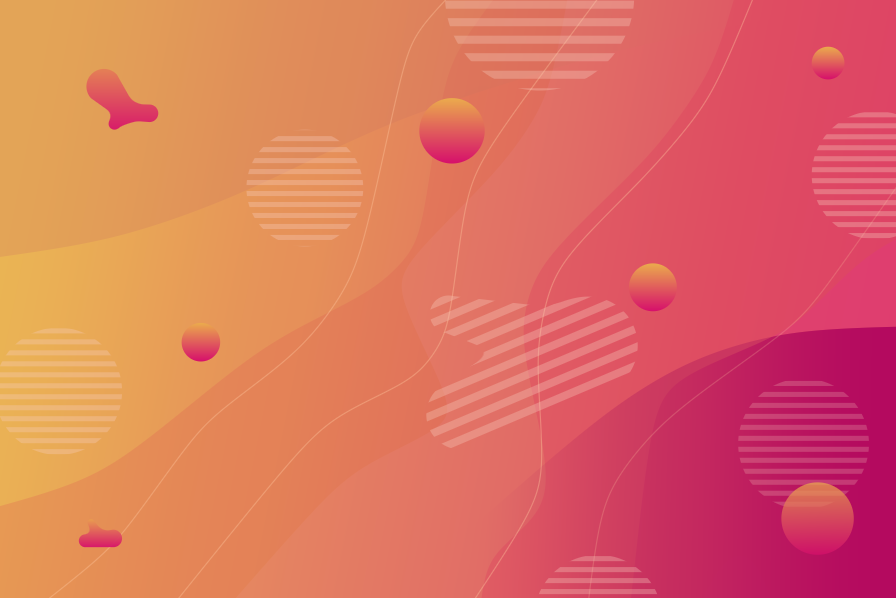
Give the GLSL for this background, as a WebGL 1 fragment shader.

```glsl
precision highp float;
// Warm abstract backdrop: a yellow-to-magenta gradient under translucent waves,
// with hairlines, striped discs, gradient balls and small liquid drops on top.
// Waves are straight lines bent at soft corners; space is 5.12 high, y down.
uniform vec2 u_resolution;

float pixel; // size of one pixel in canvas units

float cover(float d) { return clamp(0.5 - d / pixel, 0.0, 1.0); }

// A curve is vec2(value, slope): a line plus rounded changes of slope.
vec2 line(float v, float start, float slope) {
  return vec2(start + slope * v, slope);
}

vec2 bend(float v, float at, float turn, float radius) {
  float d = v - at;
  float s = sqrt(d * d + radius * radius);
  return 0.5 * turn * vec2(d + s, 1.0 + d / s);
}

// Approximate signed distance from a curve, positive beyond it.
float beyond(float v, vec2 curve) {
  return (v - curve.x) / sqrt(1.0 + curve.y * curve.y);
}

float hairline(float d) { return 0.38 * cover(abs(d) - 0.005); }

float capsule(vec2 p, vec2 a, vec2 b, float ra, float rb) {
  vec2 ab = b - a;
  float h = clamp(dot(p - a, ab) / dot(ab, ab), 0.0, 1.0);
  return length(p - a - ab * h) - mix(ra, rb, h);
}

float smoothMin(float a, float b, float k) {
  float h = max(k - abs(a - b), 0.0) / k;
  return min(a, b) - h * h * k * 0.25;
}

float stripes(float v, float period) {
  return cover((abs(fract(v / period) - 0.5) - 0.23) * period);
}

float stripedDisc(vec2 p, vec2 center, float radius, float period) {
  p -= center;
  return cover(length(p) - radius) * stripes(p.y, period);
}

vec3 sunset(float t) { return mix(vec3(0.92, 0.67, 0.30), vec3(0.84, 0.06, 0.42), clamp(t, 0.0, 1.0)); }

vec3 ball(vec3 col, vec2 p, vec2 center, float radius, float alpha) {
  p -= center;
  return mix(col, sunset(0.5 + 0.5 * p.y / radius), alpha * cover(length(p) - radius));
}

void main() {
  pixel = 5.12 / u_resolution.y;
  vec2 p = vec2(gl_FragCoord.x, u_resolution.y - gl_FragCoord.y) * pixel;
  float x = p.x, y = p.y;

  // Base gradient
  float t = (x + 0.2 * (y - 2.5)) / 7.68;
  vec3 col = mix(vec3(0.92, 0.71, 0.33), vec3(0.90, 0.56, 0.35), smoothstep(-0.05, 0.38, t));
  col = mix(col, vec3(0.88, 0.43, 0.38), clamp((t - 0.35) / 0.25, 0.0, 1.0));
  col = mix(col, vec3(0.87, 0.30, 0.37), clamp((t - 0.60) / 0.20, 0.0, 1.0));
  col = mix(col, vec3(0.86, 0.22, 0.40), clamp((t - 0.80) / 0.20, 0.0, 1.0));

  // Translucent waves, left to right
  vec2 amber = line(y, 4.2, -0.8) + bend(y, 0.5, 0.68, 0.3) + bend(y, 2.15, -0.9, 0.2)
    + bend(y, 2.5, -1.6, 0.2) + bend(y, 2.85, 1.5, 0.3) + bend(y, 4.15, -3.0, 0.2);
  vec2 coral = line(y, 4.87, -0.17) + bend(y, 0.9, -0.55, 0.3) + bend(y, 1.4, -0.35, 0.3)
    + bend(y, 2.38, 1.6, 0.2) + bend(y, 3.62, -3.1, 0.15) + bend(y, 4.0, 1.7, 0.2);
  vec2 red = line(y, 6.3, -0.27) + bend(y, 0.6, -0.45, 0.3) + bend(y, 1.3, -0.4, 0.3)
    + bend(y, 2.3, 0.9, 0.3) + bend(y, 2.8, 0.5, 0.3) + bend(y, 4.4, -2.2, 0.3) + bend(y, 4.75, 1.8, 0.2);
  vec2 magenta = line(y, 12.66, -2.5) + bend(y, 2.1, 1.6, 0.2) + bend(y, 2.85, -2.0, 0.15)
    + bend(y, 3.25, 2.8, 0.2);
  vec2 ceiling = line(x, 2.22, -0.12) + bend(x, 1.0, -0.25, 0.6) + bend(x, 2.0, -0.17, 0.6)
    + bend(x, 3.3, 0.22, 0.6) + bend(x, 5.2, 0.13, 0.6);
  vec2 hill = line(x, 8.12, -0.9) + bend(x, 5.3, 0.28, 0.5) + bend(x, 5.9, 0.35, 0.5)
    + bend(x, 6.7, 0.27, 0.5);

  float inCoral = cover(-beyond(x, coral));
  float inHill = cover(-beyond(y, hill));
  float inMagenta = cover(-beyond(x, magenta));
  col = mix(col, vec3(0.87, 0.36, 0.32), 0.27 * cover(-beyond(x, amber)) * (1.0 - inCoral));
  col = mix(col, vec3(0.89, 0.42, 0.46), 0.27 * inCoral);
  col = mix(col, vec3(0.87, 0.22, 0.36), 0.30 * cover(-beyond(x, red)));
  col = mix(col, vec3(0.80, 0.45, 0.37), 0.25 * cover(beyond(y, ceiling)) * (1.0 - smoothstep(3.5, 6.8, x)));
  col = mix(col, vec3(0.88, 0.22, 0.48), 0.45 * inMagenta * (1.0 - inHill));
  col = mix(col, vec3(0.69, 0.10, 0.36), 0.42 * inHill * smoothstep(4.0, 5.8, x));
  col = mix(col, vec3(0.69, 0.01, 0.37), inHill * inMagenta * mix(0.12, 0.85, smoothstep(5.3, 7.7, x)));

  // Hairlines
  float hair = hairline(beyond(x, line(y, 3.8, -1.0) + bend(y, 0.3, 0.8, 0.2) + bend(y, 2.4, -0.5, 0.3)
    + bend(y, 3.0, -0.8, 0.3) + bend(y, 3.6, 0.8, 0.2) + bend(y, 4.7, -0.6, 0.2)));
  hair += hairline(beyond(x, line(y, 5.1, -0.75) + bend(y, 1.5, 0.65, 0.3) + bend(y, 2.9, -0.6, 0.2)
    + bend(y, 3.25, -2.0, 0.15) + bend(y, 3.55, 1.9, 0.2)));
  hair += hairline(beyond(x, line(y, 6.45, -0.4) + bend(y, 0.9, -0.5, 0.3) + bend(y, 1.5, -0.2, 0.3)
    + bend(y, 2.3, 0.95, 0.3) + bend(y, 3.0, 0.27, 0.3) + bend(y, 4.2, -0.8, 0.3)));
  hair += 0.6 * hairline(beyond(x, line(y, 8.79, -0.7) + bend(y, 2.75, -0.8, 0.2)
    + bend(y, 3.6, 0.7, 0.3) + bend(y, 4.2, 0.7, 0.3)));
  col = mix(col, vec3(1.0, 0.78, 0.62), min(hair, 0.5));

  // Striped discs and the slanted striped blob
  float veil = stripedDisc(p, vec2(4.62, -0.035), 0.81, 0.15) + stripedDisc(p, vec2(2.61, 1.61), 0.50, 0.094)
    + stripedDisc(p, vec2(0.50, 3.35), 0.545, 0.094) + stripedDisc(p, vec2(7.50, 1.50), 0.55, 0.094)
    + 0.7 * stripedDisc(p, vec2(6.88, 3.80), 0.56, 0.094) + stripedDisc(p, vec2(5.12, 5.30), 0.55, 0.094);
  float blob = smoothMin(capsule(p, vec2(3.95, 3.55), vec2(5.04, 2.96), 0.30, 0.42),
    capsule(p, vec2(3.84, 2.69), vec2(4.90, 2.95), 0.16, 0.30), 0.15);
  veil += cover(blob) * stripes(dot(p, vec2(0.39, 0.92)), 0.145);
  col = mix(col, vec3(0.97, 0.80, 0.74), 0.33 * veil);

  // Gradient balls
  col = ball(col, p, vec2(3.87, 1.12), 0.28, 1.0);
  col = ball(col, p, vec2(7.09, 0.54), 0.14, 1.0);
  col = ball(col, p, vec2(5.59, 2.46), 0.205, 1.0);
  col = ball(col, p, vec2(1.72, 2.93), 0.165, 1.0);
  col = ball(col, p, vec2(7.00, 4.44), 0.31, 0.72);

  // Liquid drops
  float drop = smoothMin(capsule(p, vec2(0.89, 0.74), vec2(1.07, 0.94), 0.15, 0.09),
    capsule(p, vec2(1.08, 0.96), vec2(1.28, 0.97), 0.07, 0.075), 0.08);
  drop = smoothMin(drop, capsule(p, vec2(1.05, 0.97), vec2(0.98, 1.06), 0.06, 0.05), 0.08);
  col = mix(col, sunset(0.3 + 1.3 * (y - 0.6)), 0.95 * cover(drop));
  float puddle = smoothMin(capsule(p, vec2(0.73, 4.63), vec2(0.97, 4.61), 0.055, 0.075),
    capsule(p, vec2(0.78, 4.475), vec2(0.84, 4.58), 0.03, 0.05), 0.06);
  col = mix(col, sunset((y - 4.42) / 0.27), 0.95 * cover(puddle));

  gl_FragColor = vec4(col, 1.0);
}
```
